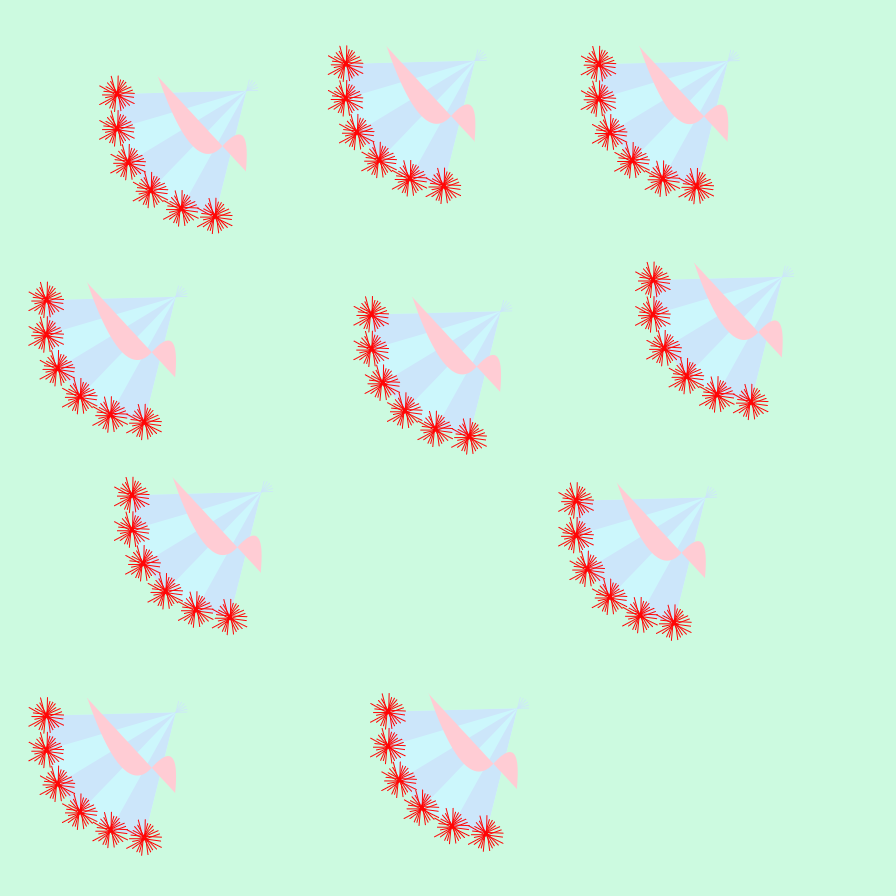
Reproduce this pattern procedurally as a Shadertoy shader.

```glsl
// Folding fans scattered on a mint ground, each with a pale striped leaf,
// a pink S-shaped ribbon and red starbursts along its rim.
// Fans sit on a jittered grid; every part is a distance-based coverage.

#define FAN_RADIUS 0.148
#define FOLDS 5
#define FOLD_ANGLE 0.26
#define FIRST_ANGLE 0.025
#define RAYS 27
#define RAY_LENGTH vec2(0.085, 0.145)
#define RAY_HALF_WIDTH 0.0038
#define GRID_ORIGIN vec2(0.193, 0.055)
#define GRID_PITCH vec2(0.293, 0.241)
#define GRID_JITTER vec2(0.11, 0.052)

const float PI = 3.14159265;
const vec3 MINT = vec3(0.80, 0.98, 0.88);
const vec3 BLUE = vec3(0.80, 0.90, 0.98);
const vec3 CYAN = vec3(0.80, 0.97, 0.99);
const vec3 PINK = vec3(1.00, 0.80, 0.83);
const vec3 RED = vec3(1.00, 0.02, 0.02);

float hash(vec2 p) {
    return fract(sin(dot(p, vec2(127.1, 311.7))) * 4375.85);
}

float cover(float inside, float px) {
    return clamp(0.5 + inside / px, 0.0, 1.0);
}

// Coverage of a thin line, fading once it is narrower than a pixel
float stroke(vec2 p, vec2 a, vec2 b, float halfWidth, float px) {
    vec2 ab = b - a;
    float t = clamp(dot(p - a, ab) / dot(ab, ab), 0.0, 1.0);
    float d = length(p - a - ab * t);
    return clamp(0.5 + (halfWidth - d) / px, 0.0, min(1.0, 2.0 * halfWidth / px));
}

vec2 direction(float angle) {
    return vec2(cos(angle), sin(angle));
}

// Fold ends along the rim, bulging slightly in the middle
vec2 rimPoint(float k) {
    float r = 0.975 + 0.07 * sin(PI * k / float(FOLDS));
    return r * direction(FIRST_ANGLE + FOLD_ANGLE * k);
}

// Area between a quadratic curve and its chord, which runs along +x
float lobe(vec2 p, vec2 control, float chord, float px) {
    float a = p.y / control.y;
    float b = (p.x - a * control.x) / chord;
    vec2 gradA = vec2(0.0, 1.0 / control.y);
    vec2 gradB = vec2(1.0, -control.x / control.y) / chord;
    float f = 4.0 * b * (1.0 - a - b) - a * a;
    vec2 gradF = 4.0 * (1.0 - a - 2.0 * b) * gradB - (4.0 * b + 2.0 * a) * gradA;
    return cover(min(f / max(length(gradF), 1e-4), a * abs(control.y)), px);
}

float ribbon(vec2 q, float px) {
    const vec2 tip = vec2(0.667, -0.105), tail = vec2(0.006, 0.608);
    vec2 axis = normalize(tail - tip);
    vec2 p = vec2(dot(q - tip, axis), dot(q - tip, vec2(axis.y, -axis.x)));
    float total = length(tail - tip), knot = 0.713;
    vec2 control = vec2(0.743, 0.327);
    float first = lobe(p, control, knot, px);
    float second = lobe(p - vec2(knot, 0.0), vec2(knot, 0.0) - control, total - knot, px);
    return max(first, second);
}

float starburst(vec2 p, float px) {
    if (length(p) > 0.19) return 0.0;
    float gap = 1.0;
    for (int i = 0; i < RAYS; i++) {
        float n = float(i);
        float angle = 2.0 * PI * (n + 0.7 * hash(vec2(n, 1.0))) / float(RAYS);
        float len = mix(RAY_LENGTH.x, RAY_LENGTH.y, hash(vec2(n, 2.0)));
        len += 0.02 * max(0.0, sin(angle));
        vec2 start = 0.012 * direction(2.0 * PI * hash(vec2(n, 3.0)));
        gap *= 1.0 - stroke(p, start, len * direction(angle), RAY_HALF_WIDTH, px);
    }
    return 1.0 - gap;
}

// Paints one fan; q runs left and down from the pivot in fan radii
vec3 paintFan(vec3 color, vec2 q, float px) {
    if (length(q) > 1.35) return color;

    // Striped leaf, bounded by its outer folds and straight rim pieces
    float s = (atan(q.y, q.x) - FIRST_ANGLE) / FOLD_ANGLE;
    float k = clamp(floor(s), 0.0, float(FOLDS - 1));
    vec2 a = rimPoint(k), b = rimPoint(k + 1.0);
    vec2 edge = normalize(b - a);
    float rim = dot(a - q, vec2(edge.y, -edge.x));
    vec2 u = direction(FIRST_ANGLE);
    vec2 v = direction(FIRST_ANGLE + FOLD_ANGLE * float(FOLDS));
    float sides = min(u.x * q.y - u.y * q.x, v.y * q.x - v.x * q.y);
    float stripe = cover(sin(PI * s) / PI * FOLD_ANGLE * length(q), px);
    color = mix(color, mix(CYAN, BLUE, stripe), cover(min(rim, sides), px));

    // Rib ends beyond the pivot, then the ribbon
    for (int i = 0; i <= FOLDS; i++) {
        vec2 end = -0.085 * rimPoint(float(i));
        color = mix(color, BLUE, stroke(q, vec2(0.0), end, 0.003, px));
    }
    color = mix(color, PINK, ribbon(q, px));

    // Starbursts on the rim
    for (int i = 0; i <= FOLDS; i++)
        color = mix(color, RED, starburst(q - rimPoint(float(i)), px));
    return color;
}

void mainImage(out vec4 fragColor, in vec2 fragCoord) {
    vec2 p = fragCoord / iResolution.y;
    float px = 1.0 / (iResolution.y * FAN_RADIUS);
    vec3 color = MINT;
    for (int row = 0; row < 4; row++)
        for (int col = 0; col < 3; col++) {
            if (row > 1 && col == row - 1) continue; // open gaps
            vec2 cell = vec2(col, row);
            vec2 jitter = vec2(hash(cell + 5.3), hash(cell + 17.9));
            vec2 pivot = GRID_ORIGIN + GRID_PITCH * cell + GRID_JITTER * jitter;
            pivot.y = 1.0 - pivot.y;
            color = paintFan(color, (pivot - p) / FAN_RADIUS, px);
        }
    fragColor = vec4(color, 1.0);
}
```
